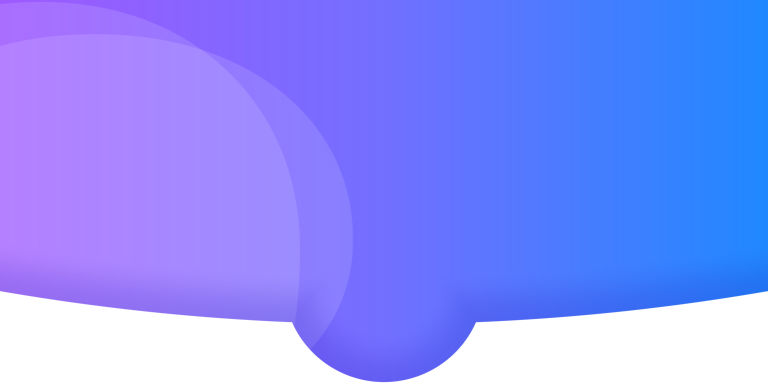
A Shadertoy shader for this background:

```glsl
// Approximate distance to a rounded blob with separate upper and lower radii
float blobDistance(vec2 p, vec2 center, float width, float upper, float lower) {
    vec2 q = abs(p - center) / vec2(width, p.y > center.y ? upper : lower);
    float radius = pow(pow(q.x, 2.12) + pow(q.y, 2.12), 1.0 / 2.12);
    return (radius - 1.0) * min(width, upper);
}

float coverage(float distance, float pixel) {
    return 1.0 - smoothstep(-0.75 * pixel, 0.75 * pixel, distance);
}

void mainImage(out vec4 fragColor, in vec2 fragCoord) {
    vec2 p = fragCoord / iResolution.y;
    float x = fragCoord.x / iResolution.x;
    p.x = 2.0 * x;
    float pixel = 1.0 / iResolution.y;

    // Horizontal gradient from violet to blue
    vec3 violet = vec3(0.62, 0.35, 1.0);
    vec3 indigo = vec3(0.45, 0.435, 1.0);
    vec3 azure = vec3(0.125, 0.535, 1.0);
    vec3 color = x < 0.5 ? mix(violet, indigo, 2.0 * x)
                         : mix(indigo, azure, 2.0 * x - 1.0);

    // Two translucent overlapping blobs
    float tallBlob = blobDistance(p, vec2(0.104, 0.349), 0.677, 0.646, 0.86);
    float wideBlob = blobDistance(p, vec2(0.247, 0.375), 0.672, 0.536, 0.49);
    color = mix(color, vec3(1.0), 0.125 * coverage(tallBlob, pixel));
    color = mix(color, vec3(1.0), 0.125 * coverage(wideBlob, pixel));

    // Shallow curved panel joined to a round bump
    float panel = length(p - vec2(1.0, 6.019)) - 5.863;
    float bump = length(p - vec2(1.0, 0.267)) - 0.262;
    float body = min(panel, bump);

    // Soft inner shadow along the lower edge
    float shadow = 1.0 - smoothstep(0.0, 0.13, -body);
    color = mix(color, vec3(0.15, 0.1, 0.75), 0.2 * shadow);

    color = mix(vec3(1.0), color, coverage(body, pixel));
    fragColor = vec4(color, 1.0);
}
```
